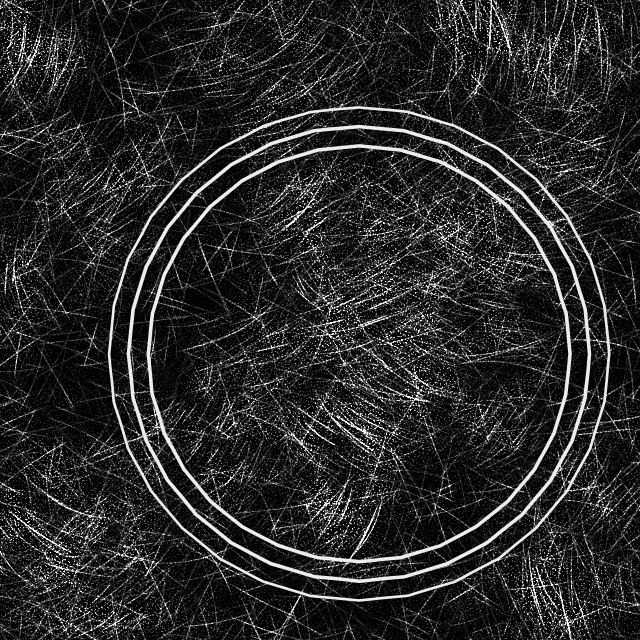
Write a Shadertoy shader that draws this texture.

```glsl
// Three faceted chalk-white rings over a black plate covered in scratches.
// Curved strokes are scattered in jittered cells, oriented by local patches,
// then broken up with gradient noise; fine dust fills the worn areas.

#define RING_CENTER vec2(0.5612, 0.4472)
#define RING_RADIUS 0.3908
#define RING_GAP 0.0307
#define RING_SIDES 32.0
#define RING_SQUASH 0.986
#define STROKE_HALF_WIDTH 0.0008
#define STROKE_TILT 0.55
#define BOLD_GAIN 1.55
#define SOFT_GAIN 0.85
#define STRAY_GAIN 0.58
#define DUST_GAIN 0.95
#define DUST_SCALE 390.0

const float TAU = 6.2831853;
const int PATCHES = 11;

// Worn patches: center, radius, stroke angle
const vec4 BOLD[PATCHES] = vec4[](
    vec4(0.75, 0.95, 0.08, 1.72), vec4(0.53, 0.33, 0.07, -0.65),
    vec4(0.62, 0.39, 0.07, -0.45), vec4(0.54, 0.19, 0.06, 1.00),
    vec4(0.57, 0.49, 0.07, 0.50), vec4(0.48, 0.65, 0.06, 0.65),
    vec4(0.04, 0.92, 0.07, 1.20), vec4(0.07, 0.17, 0.09, -0.60),
    vec4(0.87, 0.07, 0.08, -1.30), vec4(0.90, 0.94, 0.07, 1.40),
    vec4(0.49, 0.55, 0.03, -0.90));
const vec4 SOFT[PATCHES] = vec4[](
    vec4(0.44, 0.89, 0.11, 0.50), vec4(0.16, 0.70, 0.09, 0.80),
    vec4(0.02, 0.56, 0.06, -1.40), vec4(0.65, 0.64, 0.12, 0.50),
    vec4(0.74, 0.57, 0.11, -0.40), vec4(0.41, 0.44, 0.06, 0.42),
    vec4(0.97, 0.22, 0.08, 0.90), vec4(0.90, 0.74, 0.08, 0.40),
    vec4(0.16, 0.08, 0.11, 0.70), vec4(0.78, 0.33, 0.06, 0.80),
    vec4(0.33, 0.30, 0.09, 0.90));

vec4 hash4(vec3 p) {
    vec4 q = fract(p.xyzx * vec4(0.1031, 0.1030, 0.0973, 0.1099));
    q += dot(q, q.wzxy + 33.33);
    return fract((q.xxyz + q.yzzw) * q.zywx);
}

float cornerGradient(vec2 cell, vec2 offset) {
    float a = TAU * hash4(vec3(cell, 7.0)).x;
    return dot(vec2(cos(a), sin(a)), offset);
}

float gradientNoise(vec2 p) {
    vec2 i = floor(p), f = fract(p), u = f * f * (3.0 - 2.0 * f), e = vec2(1, 0);
    float low = mix(cornerGradient(i, f), cornerGradient(i + e, f - e), u.x);
    float high = mix(cornerGradient(i + e.yx, f - e.yx), cornerGradient(i + 1.0, f - 1.0), u.x);
    return mix(low, high, u.y);
}

vec2 turn(vec2 p, float a) {
    float c = cos(a), s = sin(a);
    return vec2(c * p.x + s * p.y, c * p.y - s * p.x);
}

// Soft-ended curved strokes running along x, one per jittered cell
float strokes(vec2 p, vec2 cell, float seed, float px) {
    vec2 home = floor(p / cell);
    float sum = 0.0;
    for (int j = -2; j <= 2; j++)
    for (int i = -1; i <= 1; i++) {
        vec2 id = home + vec2(i, j);
        vec4 h = hash4(vec3(id, seed));
        vec2 q = turn(p - (id + h.xy) * cell, (h.z - 0.5) * STROKE_TILT);
        q.y -= (h.w - 0.35) * 4.0 * q.x * q.x;
        float halfLength = cell.x * mix(0.3, 0.85, fract(h.z * 7.3));
        float ends = 1.0 - smoothstep(0.6, 1.0, abs(q.x) / halfLength);
        float line = clamp((STROKE_HALF_WIDTH - abs(q.y)) / px + 0.5, 0.0, 1.0);
        float pressure = fract(h.w * 5.7);
        sum += line * ends * mix(0.12, 1.4, pressure * pressure);
    }
    return sum;
}

// Returns stroke light in x and local wear in y
vec2 wornPatch(vec2 uv, vec4 spot, vec2 cell, float seed, float px) {
    vec2 p = uv - spot.xy;
    float wear = exp(-0.8 * dot(p, p) / (spot.z * spot.z));
    if (wear < 0.03) return vec2(0);
    vec2 q = turn(p, spot.w);
    q.y -= 1.2 * q.x * q.x;
    return vec2(wear * strokes(q, cell, seed, px), wear);
}

float rings(vec2 uv, float px) {
    vec2 p = (uv - RING_CENTER) / vec2(1.0, RING_SQUASH);
    float side = TAU / RING_SIDES;
    float a = mod(atan(p.y, p.x), side) - 0.5 * side;
    float facet = length(p) * cos(a) / cos(0.5 * side);
    facet += 0.0008 * gradientNoise(uv * 22.0);
    float light = 0.0;
    for (int i = 0; i < 3; i++) {
        float d = abs(facet - RING_RADIUS + RING_GAP * float(i));
        float halfWidth = i == 0 ? 0.0021 : 0.0028;
        light = max(light, clamp((halfWidth - d) / px + 0.5, 0.0, 1.0));
    }
    return light;
}

void mainImage(out vec4 fragColor, in vec2 fragCoord) {
    vec2 uv = fragCoord / iResolution.xy;
    float px = 1.0 / iResolution.y;
    float grain = gradientNoise(turn(uv, 0.6) * DUST_SCALE);
    float blotch = smoothstep(-0.4, 0.4, gradientNoise(uv * 16.0 + 3.0) + 0.5 * gradientNoise(uv * 41.0));

    // Oriented scratches
    vec2 worn = vec2(0);
    for (int k = 0; k < PATCHES; k++) {
        float seed = float(k) + 11.0;
        worn += BOLD_GAIN * wornPatch(uv, BOLD[k], vec2(0.085, 0.010), seed, px);
        worn += SOFT_GAIN * wornPatch(uv, SOFT[k], vec2(0.055, 0.008), seed + 40.0, px);
    }

    // Stray scratches in every direction
    float stray = 0.0;
    for (int k = 0; k < 4; k++)
        stray += strokes(turn(uv, 0.35 + 0.8 * float(k)), vec2(0.10, 0.022), float(k) + 90.0, px);

    // Broken strokes, dust, rings
    float breakup = mix(0.5, 1.25, smoothstep(-0.25, 0.25, grain));
    float light = (worn.x * mix(0.8, 1.15, blotch) + STRAY_GAIN * stray * mix(0.4, 1.1, blotch)) * breakup;
    float dustField = (0.20 + 0.5 * min(worn.y, 1.3)) * mix(0.4, 1.25, blotch);
    light += DUST_GAIN * smoothstep(0.08, 0.5, grain) * dustField;
    light = mix(0.004 + light, 0.93 + 0.06 * grain, rings(uv, px));
    fragColor = vec4(vec3(clamp(light, 0.0, 0.97)), 1.0);
}
```
